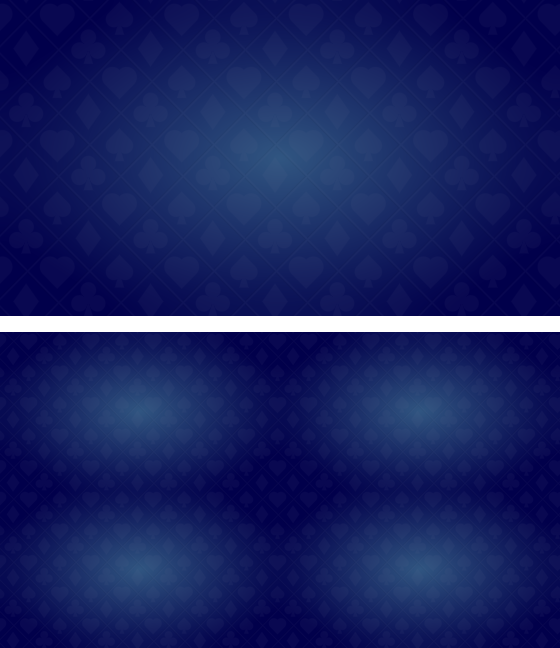
Top: one tile. Bottom: repeated 2 by 2.
Give the GLSL for this pattern, as a Shadertoy shader.

```glsl
// Faint card suits in a diagonal trellis over a deep blue radial glow.
// Two interleaved 9 x 5 grids hold diamonds/clubs and hearts/spades, drawn
// with distance functions; cell indices and the glow wrap at the edges.

const vec2 REPEATS = vec2(9.0, 5.0);

float dot2(vec2 v) { return dot(v, v); }

// Heart with its tip at the origin, about 1.2 wide and 1.1 high
float heart(vec2 p) {
    p.x = abs(p.x);
    if (p.x + p.y > 1.0) return length(p - vec2(0.25, 0.75)) - sqrt(0.125);
    float edge = min(dot2(p - vec2(0.0, 1.0)), dot2(p - 0.5 * max(p.x + p.y, 0.0)));
    return sqrt(edge) * sign(p.x - p.y);
}

// Flared foot between two heights
float stem(vec2 p, float top, float bottom) {
    float side = abs(p.x) - 0.015 - 0.3 * (top - p.y);
    return max(side * 0.95, max(p.y - top, bottom - p.y));
}

float diamond(vec2 p) {
    p = abs(p);
    return (p.x / 0.205 + p.y / 0.285 - 1.0) * 0.166;
}

float club(vec2 p) {
    float lobes = min(length(p - vec2(0.0, 0.18)) - 0.125,
                      length(vec2(abs(p.x) - 0.145, p.y + 0.03)) - 0.13);
    float core = length(p - vec2(0.0, 0.04)) - 0.085;
    return min(min(lobes, core), stem(p, -0.04, -0.24));
}

float spade(vec2 p) {
    float leaf = 0.365 * heart(vec2(p.x, 0.24 - p.y) / 0.365);
    return min(leaf, stem(p, -0.08, -0.28));
}

// 0 or 1, alternating over the wrapped cells
float cellParity(vec2 q) {
    vec2 cell = mod(round(q), REPEATS);
    return mod(cell.x + cell.y, 2.0);
}

float suits(vec2 q) {
    vec2 p = q - round(q);
    float first = cellParity(q) < 0.5 ? diamond(p) : club(p);
    q -= 0.5;
    p = q - round(q);
    float second = cellParity(q) < 0.5 ? 0.464 * heart((p + vec2(0.0, 0.3)) / 0.464) : spade(p);
    return min(first, second);
}

// Distance to the nearest diagonal line
float trellis(vec2 q) {
    vec2 d = abs(fract(vec2(q.x + q.y, q.x - q.y)) - 0.5);
    return min(d.x, d.y) * sqrt(0.5);
}

// Glow that levels out at the canvas edges so that it wraps smoothly
vec3 background(vec2 uv) {
    vec2 p = abs(2.0 * uv - 1.0);
    p = 1.06 * (p - pow(p, vec2(9.0)) / 9.0);
    float glow = max(1.0 - length(p * vec2(1.03, 0.95)) / 1.11, 0.0);
    return mix(vec3(0.005, 0.0, 0.295), vec3(0.19, 0.335, 0.505), glow);
}

void mainImage(out vec4 fragColor, in vec2 fragCoord) {
    vec2 uv = fragCoord / iResolution.xy;
    vec2 q = uv * REPEATS - vec2(0.42, 0.23);
    float soft = 0.8 * REPEATS.y / iResolution.y;
    vec3 color = background(uv);

    // Suits, then pale lines with a thin shadow beside them
    vec3 tint = vec3(0.45, 0.46, 0.6);
    color = mix(color, tint, 0.07 * smoothstep(soft, -soft, suits(q)));
    vec2 lineQ = q - vec2(0.025, -0.02);
    float shadow = smoothstep(soft, -soft, trellis(lineQ + vec2(0.035, 0.0)) - 0.008);
    float line = smoothstep(soft, -soft, trellis(lineQ) - 0.013);
    color *= 1.0 - 0.05 * shadow * (1.0 - line);
    color = mix(color, tint, 0.06 * line);

    fragColor = vec4(color, 1.0);
}
```
